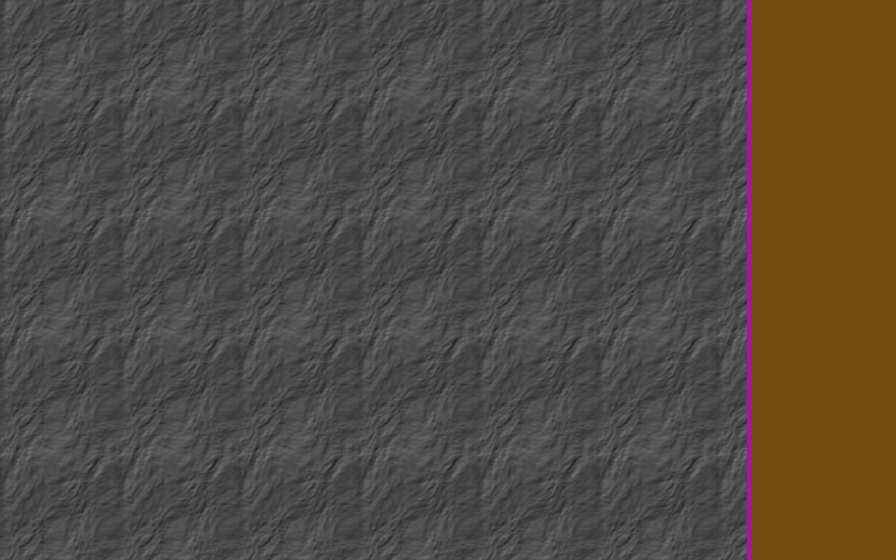
Give the GLSL for this texture, as a WebGL 2 fragment shader.

```glsl
#version 300 es
precision highp float;
// Dark slate wall made of one square embossed tile, repeated from the top left,
// beside a plain brown panel with a thin magenta edge. The relief is the slope of
// wrapping value noise: short warped ridges climbing to the right, plus even grain.

uniform vec2 u_resolution;
out vec4 outColor;

// Layout, in canvas heights
const float TILE_SIZE = 0.21333;   // 7.5 tiles per canvas width, 4.69 per height
const float PANEL_LEFT = 1.33333;
const float EDGE_WIDTH = 0.0078;

// Colours
const vec3 SLATE = vec3(0.299);
const vec3 PANEL = vec3(0.45, 0.30, 0.05);
const vec3 EDGE = vec3(0.70, 0.05, 0.68);

// Relief
const int OCTAVES = 3;
const vec2 RIDGE_CELLS = vec2(6.0, 5.0);   // across and along the ridges
const vec2 GRAIN_CELLS = vec2(9.0, 12.0);
const float RIDGE_HEIGHT = 0.13;
const float GRAIN_HEIGHT = 0.11;
const float OCTAVE_FADE = 0.64;
const vec2 WARP_CELLS = vec2(5.0);
const float WARP = 0.09;
const float LIGHT_STEP = 0.011;            // toward the upper left, in tiles
const float RELIEF_GAIN = 1.65;

// Broad tone
const vec2 MOTTLE_CELLS = vec2(4.0, 5.0);
const float MOTTLE_TONE = 0.03;
const float BAND_TONE = 0.012;
const float BAND_CENTER = 0.74;
const vec2 STAIN_CENTER = vec2(0.44, 0.15);
const float STAIN_TONE = 0.025;
const vec2 LEDGE_CENTER = vec2(0.12, 0.52);
const float LEDGE_TONE = 0.03;
const float TAU = 6.28319;

float hash(vec2 p) {
    return fract(sin(dot(p, vec2(127.1, 311.7))) * 43758.5453);
}

// Value noise that wraps after the given number of cells
float wrappedNoise(vec2 p, vec2 cells) {
    vec2 i = floor(p);
    vec2 f = fract(p);
    f = f * f * (3.0 - 2.0 * f);
    float a = hash(mod(i, cells));
    float b = hash(mod(i + vec2(1.0, 0.0), cells));
    float c = hash(mod(i + vec2(0.0, 1.0), cells));
    float d = hash(mod(i + 1.0, cells));
    return mix(mix(a, b, f.x), mix(c, d, f.x), f.y);
}

// Height of the stone; the integer shear keeps the tile seamless
float stoneHeight(vec2 uv) {
    vec2 bend = vec2(wrappedNoise(uv * WARP_CELLS, WARP_CELLS),
                     wrappedNoise(uv * WARP_CELLS + 2.5, WARP_CELLS));
    uv += WARP * (bend - 0.5);
    vec2 sheared = vec2(uv.x + uv.y, uv.x);
    vec2 ridgeCells = RIDGE_CELLS;
    vec2 grainCells = GRAIN_CELLS;
    float fade = 1.0;
    float height = 0.0;
    for (int i = 0; i < OCTAVES; i++) {
        height += fade * RIDGE_HEIGHT * wrappedNoise(sheared * ridgeCells, ridgeCells);
        height += fade * GRAIN_HEIGHT * wrappedNoise(uv * grainCells, grainCells);
        ridgeCells *= 2.0;
        grainCells *= 2.0;
        fade *= OCTAVE_FADE;
    }
    return height;
}

// Soft elliptical spot, repeated once per tile
float spot(vec2 uv, vec2 center, vec2 radius) {
    vec2 d = (fract(uv - center + 0.5) - 0.5) / radius;
    return exp(-dot(d, d));
}

vec3 slate(vec2 uv) {
    float relief = stoneHeight(uv) - stoneHeight(uv - LIGHT_STEP);
    float tone = BAND_TONE * cos(TAU * (uv.y - BAND_CENTER));
    tone += MOTTLE_TONE * (wrappedNoise(uv * MOTTLE_CELLS, MOTTLE_CELLS) - 0.5);
    tone -= STAIN_TONE * spot(uv, STAIN_CENTER, vec2(0.13, 0.10));
    tone -= LEDGE_TONE * spot(uv, LEDGE_CENTER, vec2(0.16, 0.018));
    return SLATE + RELIEF_GAIN * relief + tone;
}

void main() {
    vec2 p = gl_FragCoord.xy / u_resolution.y;
    float halfPixel = 0.5 / u_resolution.y;

    // Tile coordinates run down from the top left corner
    vec2 uv = vec2(p.x, 1.0 - p.y) / TILE_SIZE;
    vec3 color = slate(uv);

    // Panel and its edge
    float edgeX = p.x - PANEL_LEFT;
    color = mix(color, EDGE, smoothstep(-halfPixel, halfPixel, edgeX));
    color = mix(color, PANEL, smoothstep(-halfPixel, halfPixel, edgeX - EDGE_WIDTH));
    outColor = vec4(color, 1.0);
}
```
